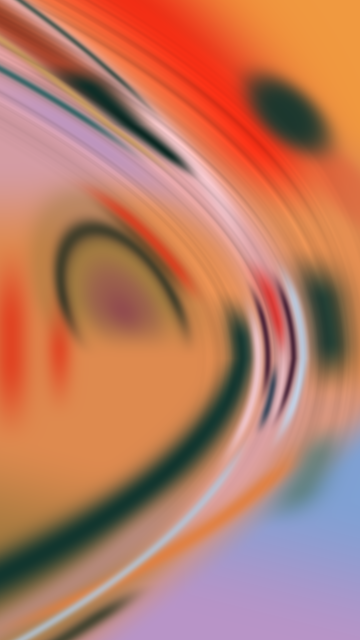
Write a Shadertoy shader that draws this background.

```glsl
// Flowing ribbons of colour folded around a parabolic bend.
// Colours are layered as soft streaks in curve space: d runs across the
// bend, h along it. A sheared arch and a few blurred patches fill the rest.

const vec3 ORANGE = vec3(.87, .54, .31);
const vec3 AMBER  = vec3(.94, .60, .25);
const vec3 RED    = vec3(.88, .18, .08);
const vec3 PINK   = vec3(.87, .64, .66);
const vec3 PALE   = vec3(.93, .77, .80);
const vec3 LILAC  = vec3(.72, .58, .78);
const vec3 BLUE   = vec3(.50, .63, .83);
const vec3 GREEN  = vec3(.07, .21, .18);
const vec3 OLIVE  = vec3(.58, .46, .23);
const vec3 PLUM   = vec3(.24, .09, .18);

float hash(vec2 p) {
    return fract(sin(dot(p, vec2(127.1, 311.7))) * 43758.5);
}

float noise(vec2 p) {
    vec2 i = floor(p), f = fract(p);
    f = f * f * (3. - 2. * f);
    return mix(mix(hash(i), hash(i + vec2(1, 0)), f.x),
               mix(hash(i + vec2(0, 1)), hash(i + vec2(1, 1)), f.x), f.y);
}

float bump(float x, float centre, float width) {
    x = (x - centre) / width;
    return exp(-x * x);
}

float span(float x, float low, float high, float soft) {
    return smoothstep(low - soft, low + soft, x)
         * (1. - smoothstep(high - soft, high + soft, x));
}

// Elliptic soft patch whose long axis points along dir
float patchAt(vec2 p, vec2 centre, vec2 dir, vec2 size) {
    p -= centre;
    p = vec2(dot(p, dir), dot(p, vec2(-dir.y, dir.x))) / size;
    return exp(-dot(p, p) * dot(p, p));
}

void mainImage(out vec4 fragColor, in vec2 fragCoord) {
    vec2 p = fragCoord / iResolution.xy * vec2(1., 1.778);

    // Curve space of the bend
    float h = p.y - .782;
    float k = h > 0. ? 1.12 : 1.08;
    float d = (p.x - .764 + k * h * h) / sqrt(1. + 4. * k * k * h * h);
    float up = max(h, 0.), down = max(-h, 0.);

    // Inner field: gold to orange to pink, with red curtains at the left
    vec3 inner = mix(vec3(.66, .48, .25), ORANGE, smoothstep(-.52, -.2, h + .25 * p.x));
    inner = mix(inner, vec3(.83, .61, .64), smoothstep(.28, .55, h));
    inner = mix(inner, RED, .75 * bump(p.x, .03, .05) * span(h, -.13, .22, .13));
    inner = mix(inner, RED, .7 * bump(p.x, .165, .035) * span(h, -.07, .13, .11));

    // Nested arch, fading out at its feet
    vec2 q = p - vec2(.347, .898);
    float r = length(vec2(q.x + .35 * q.y, q.y) / vec2(.157, .243));
    float feet = smoothstep(-.12, .06, q.y);
    inner = mix(inner, OLIVE, .4 * bump(r, 1.3, .22) * feet);
    inner = mix(inner, vec3(.62, .48, .25), .9 * (1. - smoothstep(.8, 1.05, r)) * feet);
    inner = mix(inner, vec3(.17, .20, .14), .85 * bump(r, 1., .13) * feet);
    inner = mix(inner, vec3(.62, .40, .30), .85 * (1. - smoothstep(.4, .8, r)) * feet);
    inner = mix(inner, vec3(.56, .27, .31), .85 * bump(r, 0., .38) * smoothstep(-.1, .03, q.y));

    // Outer field: warm above, blue to lilac below
    float blue = smoothstep(-.08, .1, .8 * p.x - p.y - .202);
    vec3 outer = mix(ORANGE, AMBER, smoothstep(.25, .42, d) * smoothstep(.45, .65, h));
    outer = mix(outer, vec3(.82, .57, .48), 1. - smoothstep(-.15, .0, h));
    outer = mix(outer, vec3(.86, .40, .25), .7 * patchAt(p, vec2(.97, 1.25), vec2(.6, -.8), vec2(.14, .06)));
    outer = mix(outer, RED + vec3(.06, 0, 0), bump(d, .2 + .2 * (h - .55), .09) * span(h, .48, 1.3, .12));
    outer = mix(outer, GREEN, .95 * patchAt(p, vec2(.8, 1.46), vec2(.74, -.67), vec2(.145, .075)));
    outer = mix(outer, GREEN, .95 * bump(d, .15, .065) * span(h, -.03, .24, .08));
    outer = mix(outer, mix(LILAC, BLUE, smoothstep(.1, .55, p.y + .25 * p.x - .1)), blue);
    outer = mix(outer, vec3(.32, .47, .43), .7 * bump(d, .17, .05) * span(h, -.42, -.22, .06));

    // Inner rim: orange and red arcs, then the deep green sweep
    vec3 col = mix(inner, outer, smoothstep(-.03, .07, d));
    col = mix(col, ORANGE, .9 * bump(d, -.125, .055) * span(h, .08, .45, .09));
    col = mix(col, RED, .75 * bump(d, -.178, .022) * span(h, .2, .45, .06));
    col = mix(col, vec3(.25, .2, .1), .5 * bump(d, -.205, .017) * span(h, .2, .4, .06));
    col = mix(col, GREEN, bump(d, -.088 - .23 * down, .042 + .085 * down) * (1. - smoothstep(.05, .2, h)));

    // Ribbon body
    col = mix(col, PINK, .95 * bump(d, .03 - .08 * down, .065) * smoothstep(-.75, -.3, h));
    col = mix(col, vec3(.73, .55, .52), .8 * bump(d, -.085, .045) * span(h, -.9, -.4, .1));
    col = mix(col, LILAC, .75 * bump(d, -.06, .035) * span(h, .5, .75, .1));
    col = mix(col, PALE, .85 * bump(d, .055 + .2 * (up - .5), .022) * span(h, .35, 1.2, .1));

    // Upper leaf: russet stem, dark tip, gold and teal edges
    float leaf = .04 + .2 * max(h - .65, 0.);
    col = mix(col, vec3(.58, .21, .12), .9 * bump(d, leaf, .038) * span(h, .72, 1.3, .08));
    col = mix(col, GREEN * .8, bump(d, leaf, .012 + .08 * clamp(h - .5, 0., .28)) * span(h, .53, .79, .04));
    col = mix(col, vec3(.78, .61, .36), .8 * bump(d, leaf - .035, .009) * span(h, .55, 1.2, .06));
    col = mix(col, GREEN, .7 * bump(d, leaf + .055, .006) * span(h, .72, 1.3, .08));
    col = mix(col, vec3(.12, .34, .34), .85 * bump(d, -.018, .011) * span(h, .6, 1., .08));

    // Narrow glints around the bend
    col = mix(col, vec3(.88, .22, .20), .95 * bump(d, .018, .012 + .06 * up) * span(h, .05, .23, .06));
    col = mix(col, PLUM, .9 * bump(d, -.02, .010) * span(h, -.08, .17, .06));
    col = mix(col, PLUM, .9 * bump(d, .052 - .12 * down, .010) * span(h, -.15, .2, .06));
    col = mix(col, vec3(.10, .22, .32), .8 * bump(d, .0, .012) * span(h, -.18, -.04, .04));
    col = mix(col, PALE, .9 * bump(d, -.047, .013) * span(h, -.25, .12, .08));
    col = mix(col, vec3(.78, .86, .95), .9 * bump(d, .078 - .1 * down, .013) * span(h, -.2, .22, .07));
    col = mix(col, PALE, .7 * bump(d, .022, .012) * span(h, -.17, .0, .05));

    // Lower tail: orange strand, pale blue line and dark end
    col = mix(col, vec3(.88, .50, .25), .9 * bump(d, .1 - .37 * max(down - .3, 0.), .028) * span(h, -.72, -.28, .07));
    col = mix(col, vec3(.70, .78, .86), .8 * bump(d, -.022, .013) * span(h, -.9, -.28, .09));
    col = mix(col, vec3(.20, .23, .16), .85 * bump(d, .035, .022) * span(h, -.9, -.67, .05));

    // Fine brushed grain along the flow
    float grain = noise(vec2(d * 75., h * 1.5)) + .5 * noise(vec2(d * 170., h * 2.)) - .75;
    float warm = smoothstep(-.24, -.1, d) * (1. - smoothstep(.2, .34, d)) * (1. - blue);
    col *= 1. + .17 * grain * warm * smoothstep(-.6, .2, h);

    fragColor = vec4(clamp(col, 0., 1.), 1.);
}
```
